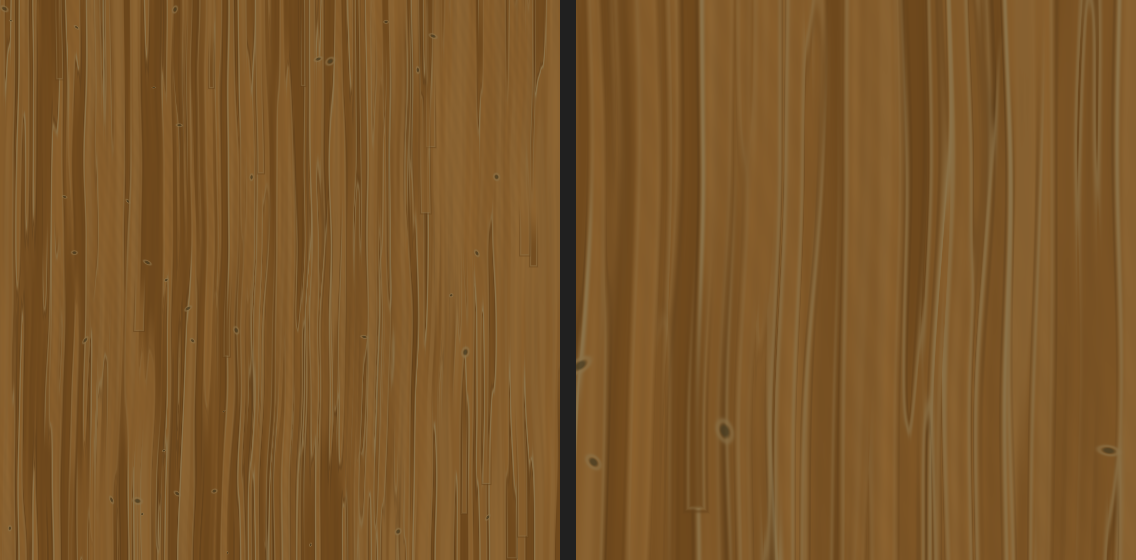
Left, the full canvas; right, a detail of the centre.
This texture is drawn by a WebGL 1 fragment shader. Its source:

```glsl
precision highp float;
// Brown wood bark: upright fibres with pale raised edges, slivers and small knots.
uniform vec2 u_resolution;

const vec3 DARK = vec3(0.430, 0.281, 0.109);
const vec3 LIGHT = vec3(0.522, 0.361, 0.167);
const vec3 PALE = vec3(0.535, 0.382, 0.190);
const vec3 EDGE = vec3(0.545, 0.445, 0.280);
const vec3 PIT = vec3(0.290, 0.240, 0.135);
const float FIBRE_LEVEL = 0.480;    // lower gives more light wood
const float EDGE_WIDTH = 0.0015;
const float KNOT_SIZE = 0.0078;
const int KNOTS = 38;
const int SLIVERS = 14;

float hash(vec2 p) {
  return fract(sin(dot(p, vec2(127.1, 311.7))) * 43758.547);
}

float noise(vec2 p) {
  vec2 i = floor(p), f = fract(p);
  f = f * f * (3.0 - 2.0 * f);
  return mix(mix(hash(i), hash(i + vec2(1.0, 0.0)), f.x),
             mix(hash(i + vec2(0.0, 1.0)), hash(i + 1.0), f.x), f.y);
}

// Height of the fibres: broad bands, strips and fine threads
float fibre(vec2 p) {
  return 0.06 * noise(p * vec2(13.0, 1.1) + 3.0)
       + 0.58 * noise(p * vec2(76.0, 1.7) + 17.0)
       + 0.36 * noise(p * vec2(151.0, 3.0) + 41.0);
}

// Slow sideways wander of the grain
vec2 wander(vec2 p) {
  float slow = noise(p * vec2(3.0, 1.7) + 7.0) - 0.5;
  float quick = noise(p * vec2(14.0, 7.0) + 23.0) - 0.5;
  return p + vec2(0.014 * slow + 0.006 * quick, 0.0);
}

// x: height above the level, y: sideways slope
vec2 heightAndSlope(vec2 p) {
  float e = 0.0007;
  float a = fibre(p - vec2(e, 0.0)), b = fibre(p + vec2(e, 0.0));
  return vec2(0.5 * (a + b) - FIBRE_LEVEL, (b - a) / (2.0 * e));
}

float ridge(float d, float width) {
  return exp(-d * d / (width * width));
}

void main() {
  vec2 uv = gl_FragCoord.xy / u_resolution.y;
  float px = 1.0 / u_resolution.y;
  vec2 p = wander(uv);

  // Strips: border crisp in places, slow fade inside the dark side
  vec2 h = heightAndSlope(p);
  float d = h.x / max(abs(h.y), 4.0);
  float sharpness = 0.25 + 0.75 * smoothstep(0.25, 0.55, noise(p * vec2(30.0, 3.0) + 97.0));
  float crisp = smoothstep(-px, px, d);
  float fade = smoothstep(-0.15, 0.03, h.x);
  float tone = mix(fade, crisp, 0.55 * sharpness);

  // Narrow strips of a second fibre set lie over the first
  vec2 g = heightAndSlope(p + vec2(5.3, 9.1));
  float gd = g.x / max(abs(g.y), 5.0);
  float overlay = smoothstep(0.45, 0.7, noise(p * vec2(22.0, 2.5) + 131.0));
  float gTone = 0.5 * smoothstep(-px, px, gd) + 0.5 * smoothstep(-0.15, 0.03, g.x);
  tone = mix(tone, gTone, 0.55 * overlay);

  vec3 col = mix(DARK, LIGHT, tone);
  col = mix(col, PALE, smoothstep(0.10, 0.25, h.x));

  // Soft blotches, fine streaks and faint slanted ripples on light wood
  col *= 1.0 + 0.04 * (noise(p * vec2(46.0, 5.0) + 61.0) - 0.5);
  col *= 1.0 + 0.06 * (noise(p * vec2(230.0, 5.0) + 83.0) - 0.5);
  float rippled = tone * smoothstep(0.55, 0.8, noise(uv * vec2(8.0, 3.0) + 5.0));
  col *= 1.0 + 0.01 * rippled * sin(390.0 * uv.x + 130.0 * uv.y + 9.0 * noise(uv * 5.0));

  // Pale rim on the light side, thin shadow on the dark side
  float rim = sharpness * mix(0.35, 1.0, smoothstep(-4.0, 4.0, h.y));
  col *= 1.0 - 0.10 * sharpness * ridge(d + 0.0027, EDGE_WIDTH);
  col = mix(col, EDGE, rim * ridge(d - 0.0004, EDGE_WIDTH));
  col *= 1.0 - 0.08 * overlay * ridge(gd + 0.0022, 0.0013);
  col = mix(col, EDGE, 0.65 * overlay * ridge(gd, 0.0012));

  // Slivers: narrow strips cut square below, fading upwards
  for (int i = 0; i < SLIVERS; i++) {
    float k = float(i);
    vec2 foot = vec2(hash(vec2(k, 1.3)), hash(vec2(k, 2.7)));
    float halfWidth = mix(0.003, 0.008, hash(vec2(k, 3.9)));
    float len = mix(0.10, 0.28, hash(vec2(k, 4.1)));
    vec2 q = p - foot;
    float box = max(abs(q.x) - halfWidth, -q.y);
    float keep = 1.0 - smoothstep(0.2 * len, len, q.y);
    vec3 fill = mix(DARK, LIGHT, step(0.4, hash(vec2(k, 5.7))));
    col = mix(col, fill, 0.8 * keep * (1.0 - smoothstep(-px, px, box)));
    col = mix(col, DARK * 0.9, 0.5 * keep * ridge(box - 0.002, 0.0011));
    col = mix(col, EDGE, 0.45 * keep * ridge(box, 0.0011));
  }

  // Knots: tilted dark pits with a pale rim
  for (int i = 0; i < KNOTS; i++) {
    float k = float(i) + 50.0;
    vec2 q = uv - vec2(hash(vec2(k, 1.7)), hash(vec2(k, 2.3)));
    float tilt = 3.1416 * hash(vec2(k, 3.1));
    float size = KNOT_SIZE * mix(0.3, 1.0, hash(vec2(k, 4.9)));
    float c = cos(tilt), s = sin(tilt);
    q = vec2(c * q.x + s * q.y, c * q.y - s * q.x);
    q.y *= mix(1.2, 2.2, hash(vec2(k, 6.1)));
    float r = length(q) / size;
    col = mix(col, EDGE, 0.6 * ridge(r - 1.05, 0.35));
    col = mix(col, PIT, 0.8 * (1.0 - smoothstep(0.35, 0.95, r)));
  }

  gl_FragColor = vec4(col, 1.0);
}
```
